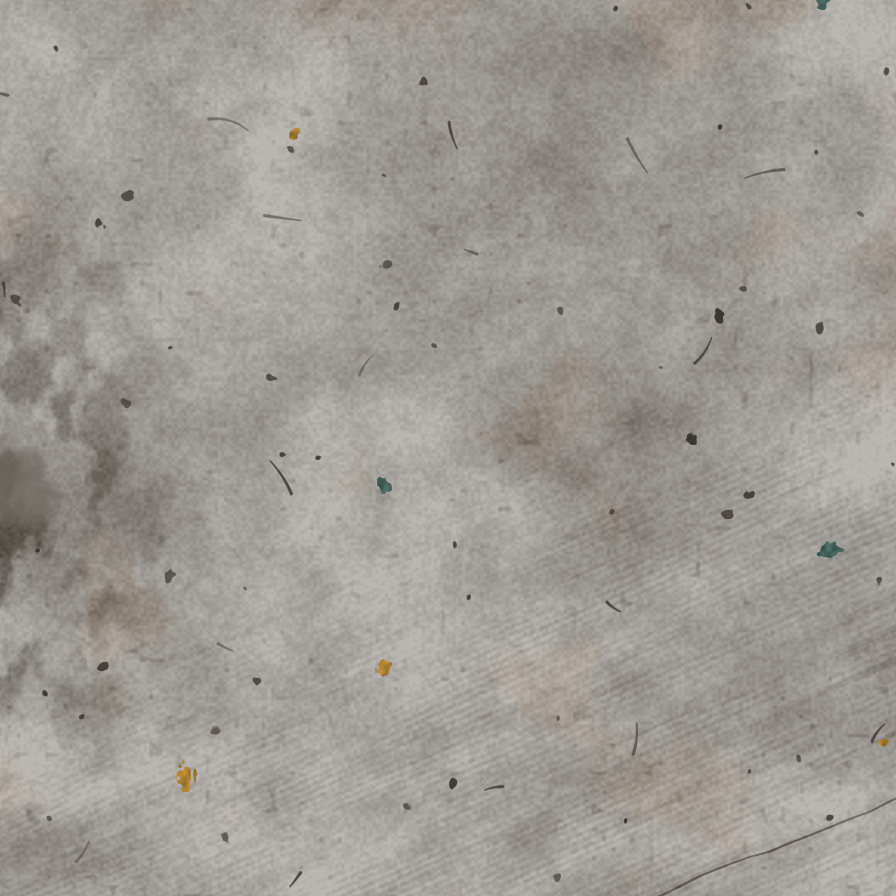
Give the GLSL for this texture, as a WebGL 1 fragment shader.

```glsl
precision highp float;
uniform vec2 u_resolution;

float hash(vec2 p) {
  vec3 q = fract(p.xyx * 0.1031);
  q += dot(q, q.yzx + 33.33);
  return fract((q.x + q.y) * q.z);
}

vec2 hash2(vec2 p) {
  return vec2(hash(p + 17.0), hash(p + 59.0));
}

float noise(vec2 p) {
  vec2 i = floor(p), f = fract(p);
  f = f * f * (3.0 - 2.0 * f);
  return mix(mix(hash(i), hash(i + vec2(1.0, 0.0)), f.x),
             mix(hash(i + vec2(0.0, 1.0)), hash(i + vec2(1.0)), f.x), f.y);
}

float fbm(vec2 p) {
  float sum = 0.0, amp = 0.5;
  for (int i = 0; i < 5; i++) {
    sum += amp * noise(p);
    p = mat2(1.6, 1.2, -1.2, 1.6) * p + 7.3;
    amp *= 0.5;
  }
  return sum;
}

vec2 rotate(vec2 p, float a) {
  float c = cos(a), s = sin(a);
  return vec2(c * p.x + s * p.y, c * p.y - s * p.x);
}

float segment(vec2 p, vec2 a, vec2 b) {
  vec2 ab = b - a;
  return length(p - a - ab * clamp(dot(p - a, ab) / dot(ab, ab), 0.0, 1.0));
}

// Scattered round crumbs: x = coverage, y = random id of the crumb
vec2 crumbs(vec2 uv, float cells, float chance, vec2 radii, float blur, float seed) {
  vec2 result = vec2(0.0);
  for (int y = -1; y <= 1; y++) for (int x = -1; x <= 1; x++) {
    vec2 cell = floor(uv * cells) + vec2(float(x), float(y)) + seed;
    vec2 p = uv - (cell - seed + hash2(cell)) / cells;
    float id = hash(cell + 5.0);
    float size = mix(radii.x, radii.y, pow(hash(cell + 83.0), 2.0));
    p = rotate(p, id * 40.0) * vec2(0.8, 1.15);
    float d = length(p) + (noise(uv * 220.0) - 0.5) * size * 0.9;
    float cover = (1.0 - smoothstep(size - blur, size + blur, d)) * step(hash(cell), chance);
    if (cover > result.x) result = vec2(cover, id);
  }
  return result;
}

// Scattered bent twigs
float twigs(vec2 uv, float cells, float chance, float blur, float seed) {
  float cover = 0.0;
  for (int y = -1; y <= 1; y++) for (int x = -1; x <= 1; x++) {
    vec2 cell = floor(uv * cells) + vec2(float(x), float(y)) + seed;
    vec2 p = uv - (cell - seed + hash2(cell)) / cells;
    p = rotate(p, hash(cell + 31.0) * 6.283);
    p.y += (hash(cell + 47.0) - 0.5) * 20.0 * p.x * p.x;
    float reach = mix(0.006, 0.023, hash(cell + 71.0));
    float d = segment(p, vec2(-reach, 0.0), vec2(reach, 0.0));
    float width = 0.0013 * (1.0 - 0.4 * p.x / reach);
    float ink = (1.0 - smoothstep(width - blur, width + blur, d)) * mix(0.45, 1.0, hash(cell + 91.0));
    cover = max(cover, ink * step(hash(cell), chance));
  }
  return cover;
}

vec3 concrete(float tone) {
  float light = smoothstep(0.38, 0.68, tone);
  return tone - mix(vec3(0.0, 0.03, 0.06), vec3(0.0, 0.012, 0.03), light);
}

vec3 crumbColor(float id) {
  vec3 ochre = vec3(0.68, 0.49, 0.14), red = vec3(0.66, 0.1, 0.16), teal = vec3(0.24, 0.38, 0.35);
  return id < 0.45 ? ochre : (id < 0.65 ? red : teal);
}

void main() {
  vec2 uv = gl_FragCoord.xy / u_resolution.y;
  float blur = max(0.0009, 0.7 / u_resolution.y);
  vec2 brush = rotate(uv, 0.42);

  // Cloudy slab, mottling and fine grain
  float tone = 0.622;
  tone += (fbm(brush * vec2(3.5, 5.5) + 3.0) - 0.48) * 0.3;
  tone += (fbm(uv * 17.0 + 40.0) - 0.48) * 0.17;
  tone += (noise(uv * 290.0) - 0.5) * 0.075 + (noise(uv * 150.0 + 9.0) - 0.5) * 0.045;
  tone -= 0.08 * smoothstep(0.8, 0.98, noise(uv * 95.0)) * smoothstep(0.4, 0.6, fbm(uv * 9.0));

  // Brushed grooves, strongest toward the lower right
  float brushed = smoothstep(-0.15, 0.25, 0.17 + 0.5 * uv.x - uv.y);
  float wobble = noise(brush * vec2(5.0, 14.0)) * 5.0;
  float groove = sin(brush.y * 800.0 + wobble) * noise(brush * vec2(14.0, 50.0) + 20.0);
  float streak = noise(brush * vec2(7.0, 120.0)) - 0.5;
  float scratch = smoothstep(0.86, 0.98, noise(brush * vec2(4.0, 95.0) + 60.0));
  tone += brushed * (groove * 0.03 + streak * 0.05 - scratch * 0.06);

  // Worn, stained left side
  float height = uv.y - 0.43;
  float worn = smoothstep(0.27, 0.0, uv.x) * exp(-height * height * 12.0);
  float flakes = smoothstep(0.36, 0.62, fbm(uv * vec2(26.0, 19.0) + 11.0));
  tone -= worn * (flakes * 0.22 - 0.015);
  float puddle = length((uv - vec2(0.025, 0.46)) * vec2(1.0, 0.8)) + (fbm(uv * 30.0) - 0.5) * 0.07;
  tone = mix(tone, 0.43, 0.75 * (1.0 - smoothstep(0.025, 0.06, puddle)));

  // Long crack in the lower corner
  vec2 bent = uv + vec2(0.0, (noise(uv * 30.0) - 0.5) * 0.006);
  float crack = segment(bent, vec2(0.73, 0.0), vec2(1.02, 0.115));
  tone -= 0.24 * (1.0 - smoothstep(0.0004, 0.0004 + 1.7 * blur, crack));

  vec3 color = concrete(clamp(tone, 0.3, 0.73));
  float rust = smoothstep(0.58, 0.75, fbm(uv * 8.0 + 90.0));
  color += rust * vec3(0.01, -0.012, -0.03);

  // Litter: dark crumbs, twigs and a few coloured bits
  vec3 dirt = vec3(0.21, 0.19, 0.17);
  vec2 speck = crumbs(uv, 9.0, 0.65, vec2(0.0022, 0.0065), blur, 100.0);
  color = mix(color, dirt, speck.x * mix(0.55, 0.95, speck.y));
  color = mix(color, dirt, 0.85 * twigs(uv, 5.0, 0.75, blur, 200.0));
  vec2 bit = crumbs(uv, 3.0, 0.6, vec2(0.005, 0.011), blur, 300.0);
  vec3 bitColor = crumbColor(bit.y) * mix(0.7, 1.2, noise(uv * 160.0));
  color = mix(color, bitColor, bit.x * 0.9);

  gl_FragColor = vec4(color, 1.0);
}
```
